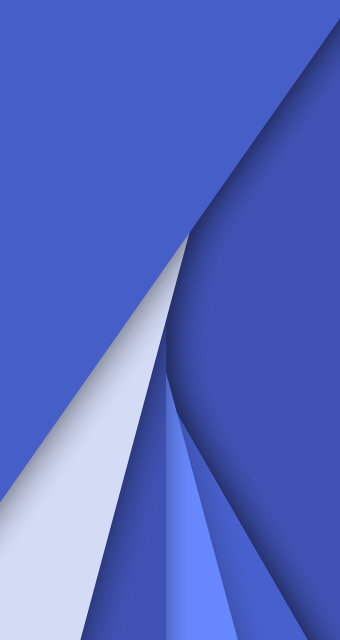
Write a Shadertoy shader that draws this background.

```glsl
// Signed distance to the line from a down to b, positive on its right
float rightOf(vec2 p, vec2 a, vec2 b) {
    vec2 dir = normalize(b - a);
    return dot(p - a, vec2(-dir.y, dir.x));
}

float smoothMin(float a, float b, float k) {
    float h = max(k - abs(a - b), 0.0) / k;
    return min(a, b) - 0.25 * k * h * h;
}

// Paper tint darkened by the sheets lying above it
vec3 shaded(vec3 tint, float gap, float strength, float reach) {
    float falloff = 1.0 - clamp(gap / reach, 0.0, 1.0);
    return tint * (1.0 - strength * falloff * falloff);
}

// Slides one sheet beneath those already laid down
void addSheet(inout vec3 color, inout float visible, inout float gap,
              float edge, vec3 paper) {
    float halfPixel = 0.6 / iResolution.y;
    float cover = 1.0 - smoothstep(-halfPixel, halfPixel, edge);
    color += visible * cover * paper;
    visible *= 1.0 - cover;
    gap = smoothMin(gap, edge, 0.025);
}

void mainImage(out vec4 fragColor, in vec2 fragCoord) {
    vec2 p = fragCoord / iResolution.xy * vec2(0.5286, 1.0);

    // Sheet edges
    float diagonal = rightOf(p, vec2(0.5286, 0.9714), vec2(0.0, 0.2148));
    float pale = rightOf(p, vec2(0.2943, 0.6354), vec2(0.125, 0.0));
    float upright = p.x - 0.2581;
    float bright = rightOf(p, vec2(0.2581, 0.418), vec2(0.3698, 0.0));
    float lower = rightOf(p, vec2(0.276, 0.3529), vec2(0.4785, 0.0));

    vec3 color = vec3(0.0);
    float visible = 1.0;
    float gap = 1.0;

    // Sheets from front to back
    addSheet(color, visible, gap, diagonal, vec3(0.274, 0.368, 0.782));
    addSheet(color, visible, gap, pale,
             shaded(vec3(0.828, 0.859, 0.962), gap, 0.32, 0.065));
    addSheet(color, visible, gap, upright,
             shaded(vec3(0.25, 0.322, 0.706), gap, 0.3, 0.065));
    addSheet(color, visible, gap, bright,
             shaded(vec3(0.404, 0.53, 0.988), gap, 0.23, 0.045));
    addSheet(color, visible, gap, lower,
             shaded(vec3(0.282, 0.378, 0.806), gap, 0.13, 0.055));

    // Backing sheet
    color += visible * shaded(vec3(0.25, 0.322, 0.706), gap, 0.4, 0.065);
    fragColor = vec4(color, 1.0);
}
```
